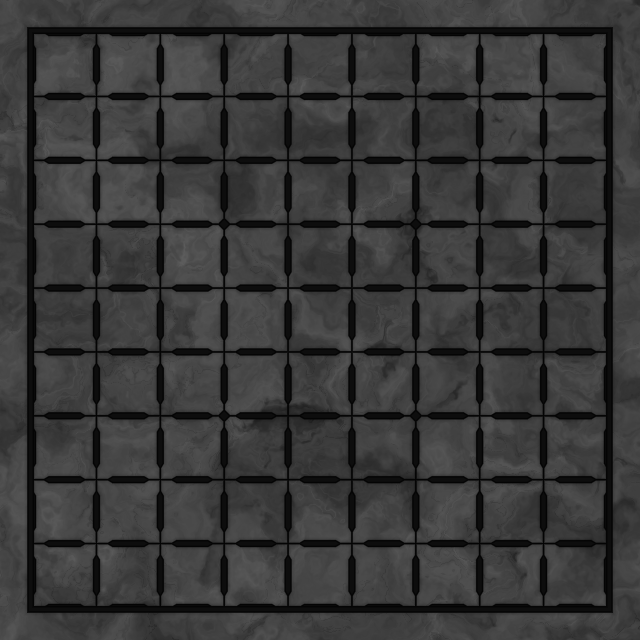
Give the GLSL for this pattern, as a three.js fragment shader.

```glsl
// Dark stone board with a nine by nine grid of tapered grooves inside a black frame.
varying vec2 vUv;

float hash(vec2 p) {
  vec3 q = fract(p.xyx * 0.1031);
  q += dot(q, q.yzx + 33.33);
  return fract((q.x + q.y) * q.z);
}

float noise(vec2 p) {
  vec2 i = floor(p), f = fract(p);
  f = f * f * (3.0 - 2.0 * f);
  return mix(mix(hash(i), hash(i + vec2(1.0, 0.0)), f.x),
             mix(hash(i + vec2(0.0, 1.0)), hash(i + 1.0), f.x), f.y);
}

float fbm(vec2 p) {
  float sum = 0.0, amp = 0.5;
  for (int i = 0; i < 5; i++) {
    sum += amp * noise(p);
    p = mat2(1.6, 1.2, -1.2, 1.6) * p + 17.3;
    amp *= 0.5;
  }
  return sum / 0.969;
}

// Mottled stone: warped clouds, pale wisps, fine dark veins and rare stains.
float stone(vec2 uv) {
  vec2 p = uv * 13.0 + 40.0;
  vec2 warp = vec2(fbm(p + 3.7), fbm(p + 61.2)) - 0.5;
  vec2 q = p + 3.2 * warp;
  float tone = 0.259 + 0.2 * (fbm(q) - 0.5) + 0.09 * (fbm(q * 2.6 + 9.0) - 0.5);
  float wisp = 1.0 - abs(2.0 * fbm(q * 0.8 + 25.0) - 1.0);
  tone += 0.028 * smoothstep(0.9, 1.0, wisp) * smoothstep(0.45, 0.7, noise(p * 0.7));
  float vein = abs(fbm(q * 1.1 + 80.0) - 0.5);
  tone -= 0.03 * (1.0 - smoothstep(0.0, 0.025, vein)) * smoothstep(0.4, 0.7, noise(p * 0.9 + 5.0));
  tone -= 0.08 * smoothstep(0.72, 0.86, fbm(q * 0.9 + 130.0));
  return tone;
}

// Long groove with tapered ends; x runs along it, y across it.
float groove(vec2 p) {
  return max(p.y - 0.057, (p.x + 1.7 * p.y - 0.345) / 1.97);
}

void main() {
  // Grid space: one unit per cell, 0 to 9 within the frame
  vec2 g = (vUv - 0.5) / 0.0998 + 4.5;
  vec2 toLine = abs(fract(g + 0.5) - 0.5);
  vec2 toMiddle = abs(fract(g) - 0.5);
  vec2 fromCenter = abs(g - 4.5);
  float board = max(fromCenter.x, fromCenter.y) - 4.5;

  // Thin lines and the grooves centred on every cell side
  float bars = min(groove(vec2(toMiddle.x, toLine.y)), groove(vec2(toMiddle.y, toLine.x)));
  float lines = min(toLine.x, toLine.y) - 0.014;

  // Diamonds on every third inner crossing
  vec2 third = abs(mod(g - 1.5, 3.0) - 1.5);
  float diamonds = max((third.x + third.y - 0.105) * 0.707, board + 1.0);

  float frame = abs(board - 0.03) - 0.054;
  float solid = min(frame, max(min(bars, diamonds), board));
  float ink = min(solid, max(lines, board));

  // Soft shade beside the cuts, black rims and slightly paler cores
  float tone = stone(vUv) * mix(0.86, 1.0, smoothstep(0.0, 0.06, ink));
  float cut = mix(0.015, 0.052, smoothstep(0.012, 0.036, -solid));
  tone = mix(cut, tone, smoothstep(-0.012, 0.012, ink));
  gl_FragColor = vec4(vec3(tone), 1.0);
}
```
